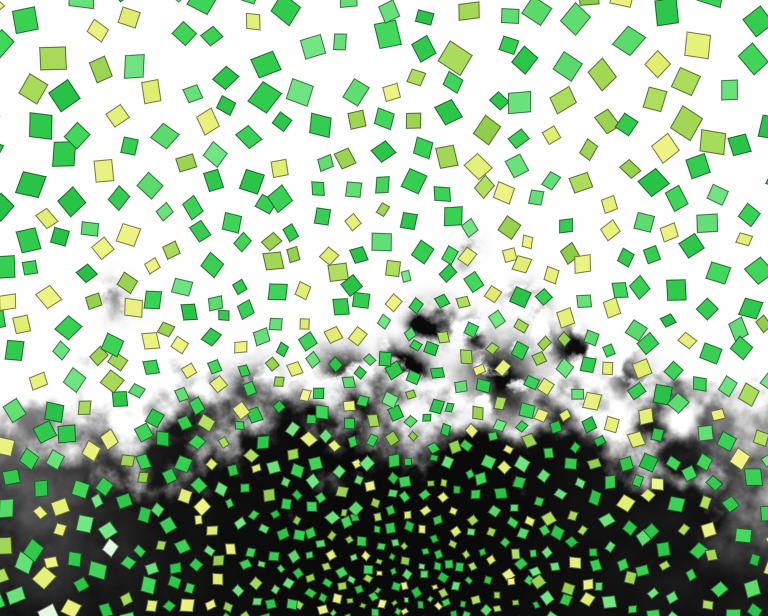
This background is drawn by a Shadertoy shader. Its source:

```glsl
// Green and yellow paper squares burst upward from a bank of black smoke on white.
// Squares sit on jittered rings around a low centre, growing with distance;
// the smoke is layered value noise cut by a height line, plus loose wisps.

const float TAU = 6.2831853;
const float NEAR_GAP = 0.018;   // spacing of squares at the centre
const float GAP_GROWTH = 0.047; // added spacing per unit of distance

float hash(vec2 p) {
    return fract(sin(dot(p, vec2(127.1, 311.7))) * 43758.5453);
}

float valueNoise(vec2 p) {
    vec2 i = floor(p), f = fract(p);
    f = f * f * (3.0 - 2.0 * f);
    return mix(mix(hash(i), hash(i + vec2(1, 0)), f.x),
               mix(hash(i + vec2(0, 1)), hash(i + vec2(1, 1)), f.x), f.y);
}

float fbm(vec2 p) {
    float sum = 0.0, weight = 0.5;
    for (int k = 0; k < 5; k++) {
        sum += weight * valueNoise(p);
        p = mat2(1.6, 1.2, -1.2, 1.6) * p + 7.3;
        weight *= 0.5;
    }
    return sum / 0.97;
}

// Smoke wisps: centre x, centre y, radius, strength
const vec4 WISPS[11] = vec4[11](
    vec4(0.665, 0.41, 0.032, 1.2), vec4(0.70, 0.48, 0.026, 1.3),
    vec4(0.765, 0.46, 0.024, 1.0), vec4(0.81, 0.39, 0.055, 1.1),
    vec4(0.92, 0.44, 0.028, 1.2), vec4(1.02, 0.39, 0.035, 0.8),
    vec4(0.19, 0.52, 0.025, 0.5), vec4(0.76, 0.60, 0.022, 0.4),
    vec4(0.86, 0.51, 0.025, 0.6), vec4(0.56, 0.40, 0.035, 0.9),
    vec4(0.41, 0.37, 0.035, 0.8));

vec3 smokeBackground(vec2 uv) {
    float n = fbm(uv * 19.0);
    float fine = fbm(uv * 32.0 + 40.0);

    // Main bank, a little higher right of the middle
    float rise = exp(-pow((uv.x - 0.78) / 0.25, 2.0));
    float top = 0.31 + 0.025 * rise;
    float smoke = smoothstep(-0.06, 0.08, top - uv.y + (n - 0.5) * 0.28);

    // Loose wisps, with ragged edges
    vec2 bent = uv + 0.06 * (vec2(n, fine) - 0.5);
    for (int k = 0; k < 11; k++) {
        vec4 w = WISPS[k];
        vec2 d = (bent - w.xy) / w.z;
        float puff = w.w * exp(-dot(d, d)) * smoothstep(0.3, 0.55, fine);
        smoke = max(smoke, min(puff, 1.0));
    }

    // Paler smoke at both sides
    float left = 1.0 - smoothstep(0.0, 0.3, uv.x);
    float right = smoothstep(1.12, 1.23, uv.x + 0.1 * (n - 0.5)) * smoothstep(0.03, 0.2, uv.y);
    float ink = 0.04 + 0.1 * n * smoothstep(0.1, 0.6, abs(uv.x - 0.65));
    ink += left * 0.45 * n * smoothstep(-0.1, 0.3, uv.y) + right * 0.75 * fine;
    return vec3(mix(0.997, ink, smoke));
}

vec3 paperColor(float pick, float tone) {
    vec3 c = mix(vec3(0.15, 0.76, 0.27), vec3(0.26, 0.85, 0.36), tone);
    if (pick > 0.42) c = mix(vec3(0.34, 0.85, 0.41), vec3(0.46, 0.91, 0.53), tone);
    if (pick > 0.62) c = mix(vec3(0.55, 0.80, 0.28), vec3(0.70, 0.88, 0.38), tone);
    if (pick > 0.80) c = mix(vec3(0.87, 0.93, 0.43), vec3(0.94, 0.96, 0.53), tone);
    if (pick > 0.985) c = vec3(0.88, 0.98, 0.88);
    return c;
}

float ringRadius(float ring) {
    return (exp(GAP_GROWTH * ring) - 1.0) * NEAR_GAP / GAP_GROWTH;
}

vec3 addSquares(vec3 color, vec2 uv, float pixel) {
    vec2 p = uv - vec2(0.65, -0.02);
    float ringHere = floor(log(1.0 + length(p) * GAP_GROWTH / NEAR_GAP) / GAP_GROWTH);
    float turn = atan(p.x, p.y) / TAU;

    for (int i = -1; i <= 1; i++) {
        float ring = ringHere + float(i);
        if (ring < 0.0) continue;
        float radius = ringRadius(ring + 0.5);
        float gap = NEAR_GAP + GAP_GROWTH * radius;
        float count = max(1.0, floor(TAU * radius / gap));

        for (int j = -1; j <= 1; j++) {
            vec2 cell = vec2(ring, floor(turn * count) + float(j));
            vec2 jitter = 0.6 * (vec2(hash(cell), hash(cell + 19.7)) - 0.5);
            float a = (cell.y + 0.5 + jitter.x) / count * TAU;
            vec2 q = p - ringRadius(ring + 0.5 + jitter.y) * vec2(sin(a), cos(a));

            // Turned, slightly skewed rectangle
            float spin = TAU * hash(cell + 5.1);
            q = mat2(cos(spin), -sin(spin), sin(spin), cos(spin)) * q;
            q.x += 0.3 * (hash(cell + 8.4) - 0.5) * q.y;
            float side = gap * mix(0.19, 0.31, hash(cell + 3.3));
            vec2 edge = abs(q) - side * vec2(1.0, mix(0.75, 1.15, hash(cell + 11.9)));
            float d = max(edge.x, edge.y);

            // Fill with a thin dark rim
            vec3 paper = paperColor(hash(cell + 27.2), hash(cell + 31.6));
            paper = mix(paper * 0.45, paper, smoothstep(0.0, 0.0022, -d));
            color = mix(color, paper, 1.0 - smoothstep(-0.5 * pixel, pixel, d));
        }
    }
    return color;
}

void mainImage(out vec4 fragColor, in vec2 fragCoord) {
    vec2 uv = fragCoord / iResolution.y;
    vec3 color = smokeBackground(uv);
    fragColor = vec4(addSquares(color, uv, 1.0 / iResolution.y), 1.0);
}
```
